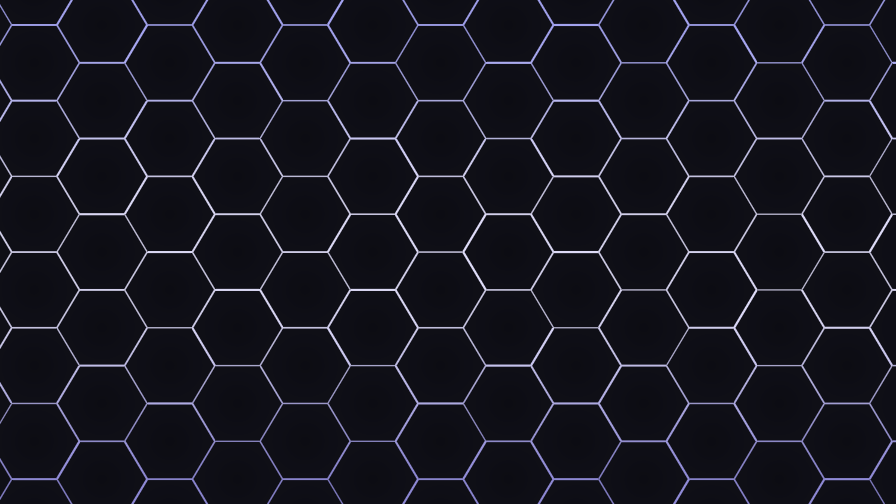
Write a WebGL 2 fragment shader that draws this pattern.

```glsl
#version 300 es
precision highp float;

uniform vec2 u_resolution;
out vec4 fragColor;

// Layout, in canvas heights
const vec2 ORIGIN = vec2(0.0681, 0.1244);   // centre of the lowest left cell
const float COLUMN_STEP = 0.13437;
const float ROW_STEP = 0.15019;

// Line half-widths, in cell heights
const float THIN_LINE = 0.0085;
const float THICK_LINE = 0.0145;
const float DIMMEST_EDGE = 0.84;

// Colours
const vec3 CELL_COLOR = vec3(0.057, 0.057, 0.088);
const vec3 CELL_CORE_COLOR = vec3(0.049, 0.049, 0.076);
const vec3 MIDDLE_LINE = vec3(0.87, 0.86, 0.97);
const vec3 TOP_LINE = vec3(0.64, 0.64, 0.94);
const vec3 BOTTOM_LINE = vec3(0.56, 0.54, 0.84);

const float SQRT3 = 1.7320508;

float hash(vec2 p) {
    return fract(sin(dot(p, vec2(127.1, 311.7))) * 43758.5453);
}

// Offset from the centre of the nearest cell; cells are one unit high
vec2 hexLocal(vec2 p) {
    vec2 period = vec2(SQRT3, 1.0);
    vec2 a = mod(p + 0.5 * period, period) - 0.5 * period;
    vec2 b = mod(p, period) - 0.5 * period;
    return dot(a, a) < dot(b, b) ? a : b;
}

// Signed normal of the cell edge closest to a local point
vec2 nearestNormal(vec2 local) {
    vec2 best = vec2(0.0, 1.0);
    for (int i = 0; i < 2; i++) {
        vec2 n = vec2(0.5 * SQRT3, 0.5 - float(i));
        if (abs(dot(local, n)) > abs(dot(local, best))) best = n;
    }
    return dot(local, best) < 0.0 ? -best : best;
}

void main() {
    vec2 uv = gl_FragCoord.xy / u_resolution.y;
    vec2 p = (uv - ORIGIN) / vec2(COLUMN_STEP * 2.0 / SQRT3, ROW_STEP);
    float pixel = 1.0 / (u_resolution.y * ROW_STEP);

    vec2 local = hexLocal(p);
    vec2 normal = nearestNormal(local);
    float edgeDistance = 0.5 - dot(local, normal);

    // Both cells sharing an edge derive the same key from its midpoint
    vec2 midpoint = p - local + 0.5 * normal;
    vec2 edgeKey = floor(midpoint / vec2(SQRT3 / 4.0, 0.25) + 0.5);
    float variation = hash(edgeKey);

    // Faintly darker cell centres
    vec3 color = mix(CELL_CORE_COLOR, CELL_COLOR, smoothstep(0.05, 0.45, length(local)));

    // Pale lines in the middle, violet towards top and bottom
    vec3 lineColor = mix(BOTTOM_LINE, MIDDLE_LINE, smoothstep(0.02, 0.42, uv.y));
    lineColor = mix(lineColor, TOP_LINE, smoothstep(0.58, 0.97, uv.y));
    lineColor *= mix(DIMMEST_EDGE, 1.0, variation);

    float halfWidth = mix(THIN_LINE, THICK_LINE, variation);
    float coverage = clamp(0.5 + (halfWidth - edgeDistance) / pixel, 0.0, 1.0);
    fragColor = vec4(mix(color, lineColor, coverage), 1.0);
}
```
